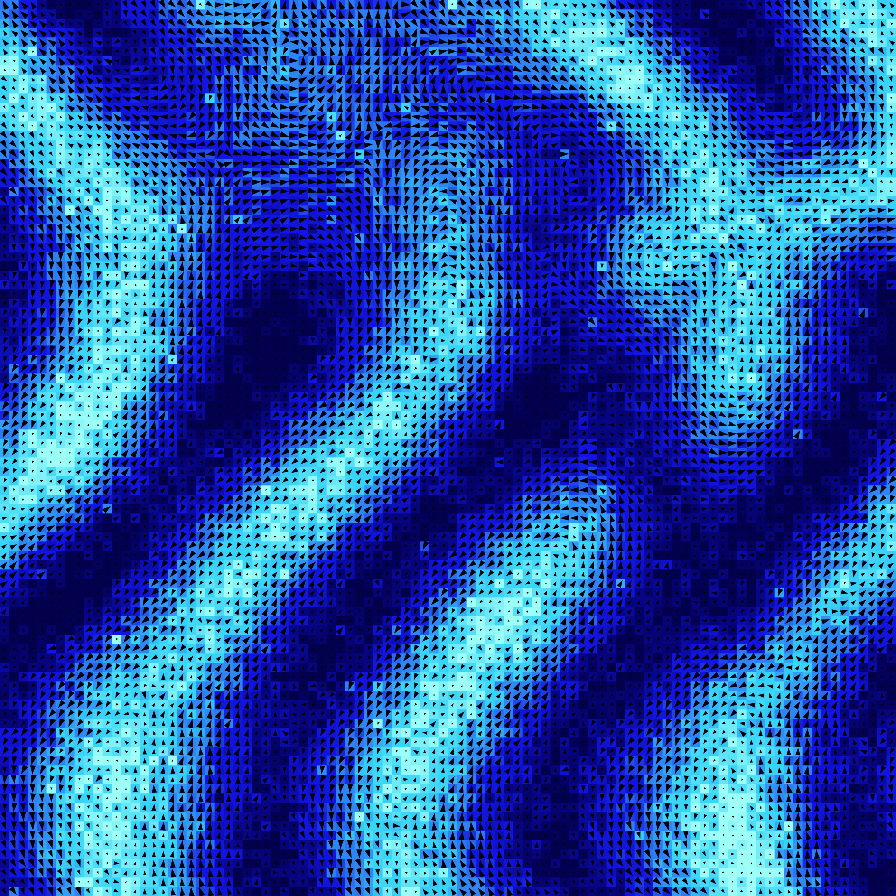
Reproduce this pattern procedurally as a Shadertoy shader.

```glsl
// Grid of flat blue cells with black wedges that circulate around glowing, winding ridges.

const float TAU = 6.2831853;
const float CELLS = 96.0;          // cells along the canvas height
const float RIDGE_SPACING = 0.34;
const int SUBSAMPLES = 3;          // per axis, smooths the cell edges
const float FOOTPRINT = 0.5;       // sampled part of a pixel, keeps edges crisp

const vec3 INK = vec3(0.0, 0.005, 0.03);

float hash(vec2 p, float seed) {
    vec3 q = fract(vec3(p.xyx + seed) * vec3(0.1031, 0.1030, 0.0973));
    q += dot(q, q.yzx + 33.33);
    return fract((q.x + q.y) * q.z);
}

vec2 latticeDirection(vec2 cell) {
    float angle = TAU * hash(cell, 7.3);
    return vec2(cos(angle), sin(angle));
}

float gradientNoise(vec2 p) {
    vec2 i = floor(p), f = fract(p);
    vec2 u = f * f * f * (f * (f * 6.0 - 15.0) + 10.0);
    vec2 e = vec2(0.0, 1.0);
    float a = dot(latticeDirection(i), f);
    float b = dot(latticeDirection(i + e.yx), f - e.yx);
    float c = dot(latticeDirection(i + e.xy), f - e.xy);
    float d = dot(latticeDirection(i + e.yy), f - e.yy);
    return mix(mix(a, b, u.x), mix(c, d, u.x), u.y);
}

// Soft falloff around the segment a-b
float softSegment(vec2 p, vec2 a, vec2 b, float radius) {
    vec2 ab = b - a;
    float t = clamp(dot(p - a, ab) / dot(ab, ab), 0.0, 1.0);
    float d = length(p - a - ab * t) / radius;
    return exp(-d * d);
}

// Bent, warped ridges with a valley, a side branch and a calm plateau
float ridgeField(vec2 p) {
    float bend = 0.19 * (1.0 - cos(5.4 * (p.y - 0.68)));
    float warp = 0.05 * gradientNoise(p * 3.1 + 4.0);
    float wave = cos(TAU * (p.x + bend + warp - 0.49) / RIDGE_SPACING);
    float height = 0.47 + 0.43 * wave;
    float plateau = 1.0 - smoothstep(0.10, 0.36, distance(p, vec2(0.38, 0.94)));
    height = mix(height, 0.56, 0.85 * plateau);
    height = mix(height, 0.08, 0.9 * softSegment(p, vec2(0.62, 0.72), vec2(0.80, 0.34), 0.08));
    height = mix(height, 0.88, 0.9 * softSegment(p, vec2(0.73, 0.71), vec2(1.0, 0.80), 0.07));
    return height + 0.26 * gradientNoise(p * 4.1 + 11.0) + 0.07 * gradientNoise(p * 11.0);
}

vec2 fieldSlope(vec2 p, float stepSize) {
    vec2 e = vec2(stepSize, 0.0);
    return vec2(ridgeField(p + e.xy) - ridgeField(p - e.xy),
                ridgeField(p + e.yx) - ridgeField(p - e.yx));
}

// Navy to blue to cyan to pale ice
vec3 iceRamp(float t) {
    vec3 color = mix(vec3(0.01, 0.00, 0.30), vec3(0.03, 0.02, 0.52), smoothstep(0.0, 0.17, t));
    color = mix(color, vec3(0.07, 0.08, 0.88), smoothstep(0.14, 0.32, t));
    color = mix(color, vec3(0.18, 0.52, 0.96), smoothstep(0.40, 0.58, t));
    color = mix(color, vec3(0.22, 0.83, 0.97), smoothstep(0.62, 0.78, t));
    return mix(color, vec3(0.62, 1.00, 0.97), smoothstep(0.80, 1.0, t));
}

// Isosceles wedge along +x, centred on the origin
float wedgeDistance(vec2 p, float len, float halfWidth) {
    vec2 sideNormal = normalize(vec2(halfWidth, len));
    float side = dot(vec2(p.x - 0.5 * len, abs(p.y)), sideNormal);
    return max(side, -0.5 * len - p.x);
}

vec3 cellColor(vec2 p, float pixel) {
    vec2 id = floor(p * CELLS);
    vec2 local = fract(p * CELLS) - 0.5;
    vec2 center = (id + 0.5) / CELLS;

    // Grainy tone with a few stray cells
    float height = ridgeField(center);
    float grain = 0.17 * (hash(id, 1.7) + hash(id, 13.7) - 1.0);
    float stray = step(0.96, hash(id, 23.1)) * (0.55 * hash(id, 41.9) - 0.18);
    float tone = clamp(height + grain + stray, 0.0, 1.0);

    // Wedge follows the contour and is largest on the flanks
    vec2 slope = fieldSlope(center, 0.018);
    float angle = atan(-slope.x, slope.y + 1e-6) + 0.5 * (hash(id, 5.9) - 0.5);
    vec2 along = vec2(cos(angle), sin(angle));
    vec2 q = vec2(dot(local, along), dot(local, vec2(-along.y, along.x)));
    float flank = pow(clamp(4.0 * tone * (1.0 - tone), 0.0, 1.0), 1.4);
    float wedge = wedgeDistance(q, mix(0.20, 1.02, flank), mix(0.10, 0.32, flank));

    float blur = 0.5 * FOOTPRINT * pixel * CELLS / float(SUBSAMPLES);
    return mix(INK, iceRamp(tone), smoothstep(-blur, blur, wedge));
}

void mainImage(out vec4 fragColor, in vec2 fragCoord) {
    float pixel = 1.0 / iResolution.y;
    vec3 color = vec3(0.0);
    for (int y = 0; y < SUBSAMPLES; y++) {
        for (int x = 0; x < SUBSAMPLES; x++) {
            vec2 offset = (vec2(x, y) + 0.5) / float(SUBSAMPLES) - 0.5;
            color += cellColor((fragCoord + FOOTPRINT * offset) * pixel, pixel);
        }
    }
    fragColor = vec4(color / float(SUBSAMPLES * SUBSAMPLES), 1.0);
}
```
